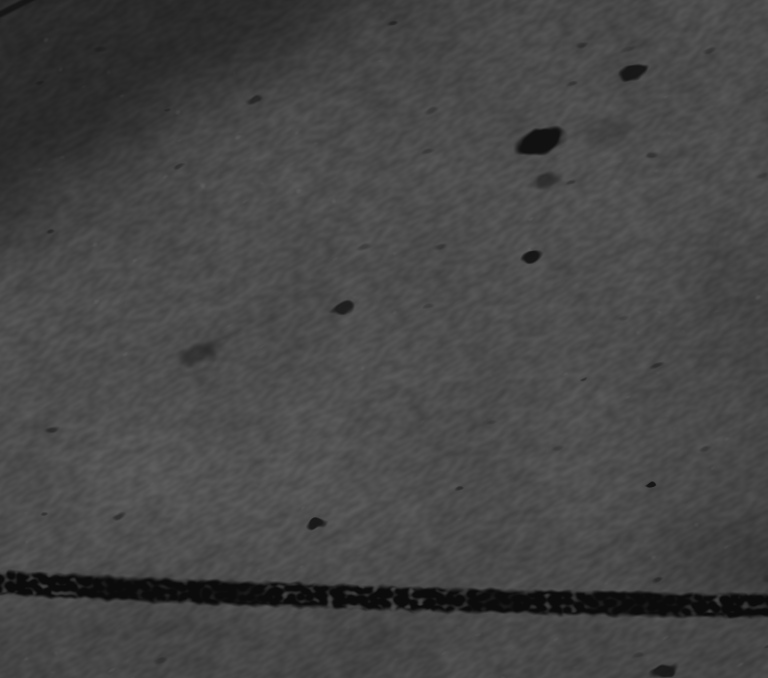
Write a WebGL 2 fragment shader that draws this texture.

```glsl
#version 300 es
precision highp float;
// Worn grey concrete with a soft corner shadow, dark oval stains and a gritty joint.

uniform vec2 u_resolution;
out vec4 outColor;

// Tones
const float CONCRETE = 0.292;
const float SHADOW_TONE = 0.165;
const float STAIN_TONE = 0.065;
const float JOINT_TONE = 0.045;

// Layout, in units of canvas height
const float GRAIN_TILT = 0.5;
const float STAIN_TILT = 0.32;
const float STAIN_ASPECT = 2.2;
const float JOINT_HALF_WIDTH = 0.0165;
const vec3 JOINT_CURVE = vec3(0.140, -0.0484, 0.0162);
const vec2 SHADOW_LINE = vec2(0.665, 0.66); // height at left, slope
const float SPECK_CELLS = 10.0;
const float SPECK_SHARE = 0.28;

// Main stains: centre, half length, strength
const int STAIN_COUNT = 11;
const vec4 STAINS[STAIN_COUNT] = vec4[](
    vec4(0.797, 0.792, 0.037, 1.00), vec4(0.934, 0.894, 0.020, 0.88),
    vec4(0.785, 0.621, 0.015, 0.90), vec4(0.506, 0.546, 0.015, 0.75),
    vec4(0.292, 0.479, 0.029, 0.45), vec4(0.466, 0.227, 0.014, 0.85),
    vec4(0.959, 0.285, 0.009, 0.90), vec4(0.804, 0.733, 0.020, 0.48),
    vec4(0.376, 0.853, 0.011, 0.55), vec4(0.892, 0.805, 0.034, 0.22),
    vec4(0.981, 0.010, 0.018, 0.80));

vec2 hash2(vec2 cell) {
    uvec2 v = uvec2(ivec2(cell)) * 1664525u + 1013904223u;
    v.x += v.y * 1664525u;
    v.y += v.x * 1664525u;
    v ^= v >> 16u;
    v.x += v.y * 1664525u;
    v.y += v.x * 1664525u;
    v ^= v >> 16u;
    return vec2(v & 65535u) / 65535.0;
}

float cornerGradient(vec2 cell, vec2 offset) {
    float angle = 6.28318 * hash2(cell).x;
    return dot(vec2(cos(angle), sin(angle)), offset);
}

float gradientNoise(vec2 p) {
    vec2 i = floor(p), f = p - i;
    vec2 u = f * f * f * (f * (f * 6.0 - 15.0) + 10.0);
    vec2 e = vec2(1.0, 0.0);
    return mix(mix(cornerGradient(i, f), cornerGradient(i + e, f - e), u.x),
               mix(cornerGradient(i + e.yx, f - e.yx), cornerGradient(i + 1.0, f - 1.0), u.x), u.y);
}

vec2 rotate(vec2 p, float angle) {
    float c = cos(angle), s = sin(angle);
    return vec2(c * p.x + s * p.y, c * p.y - s * p.x);
}

float ovalMask(vec2 p, float halfLength, float softness) {
    vec2 q = rotate(p, STAIN_TILT) * vec2(1.0, STAIN_ASPECT);
    return 1.0 - smoothstep(1.0 - softness, 1.0 + softness, length(q) / halfLength);
}

float softSpot(vec2 p, vec2 centre, vec2 size) {
    vec2 q = (p - centre) / size;
    return exp(-dot(q, q));
}

// Broad light and dark areas, including the corner shadow
float slabTone(vec2 p) {
    float tone = CONCRETE + 0.035 * gradientNoise(p * 5.0 + 3.0);
    tone += 0.022 * softSpot(p, vec2(0.25, 0.32), vec2(0.45, 0.2));
    tone += 0.012 * softSpot(p, vec2(0.85, 0.6), vec2(0.2, 0.45));
    tone -= 0.050 * softSpot(p, vec2(1.10, 0.17), vec2(0.25, 0.06));
    tone -= 0.030 * softSpot(p, vec2(1.15, 0.48), vec2(0.14, 0.22));
    tone -= 0.035 * softSpot(p, vec2(0.55, 1.02), vec2(0.25, 0.1));
    tone -= 0.020 * smoothstep(0.12, 0.06, p.y);
    float d = (p.y - SHADOW_LINE.x - SHADOW_LINE.y * p.x) / length(vec2(1.0, SHADOW_LINE.y));
    d += 0.025 * gradientNoise(p * 9.0);
    return mix(tone, SHADOW_TONE, smoothstep(-0.10, 0.09, d));
}

float speckMask(vec2 p) {
    vec2 g = p * SPECK_CELLS, cell = floor(g);
    vec2 place = hash2(cell + 31.0), kind = hash2(cell + 77.0);
    vec2 offset = (g - cell - mix(vec2(0.2), vec2(0.8), place)) / SPECK_CELLS;
    float spot = ovalMask(offset, mix(0.004, 0.009, kind.y), 0.6);
    return spot * step(kind.x, SPECK_SHARE) * mix(0.2, 0.5, place.x);
}

void main() {
    vec2 p = gl_FragCoord.xy / u_resolution.y;
    vec2 along = rotate(p, GRAIN_TILT);
    float tone = slabTone(p);

    // Slanted grain
    float grain = 0.045 * gradientNoise(along * vec2(65.0, 130.0));
    grain += 0.040 * gradientNoise(along * vec2(24.0, 48.0) + 9.0);
    tone += grain * tone / CONCRETE;
    tone += 0.05 * smoothstep(0.45, 0.7, gradientNoise(along * vec2(50.0, 80.0) + 40.0));

    // Stains and specks
    vec2 wobble = 0.007 * vec2(gradientNoise(p * 55.0), gradientNoise(p * 55.0 + 20.0));
    float stain = speckMask(p + 0.5 * wobble);
    for (int i = 0; i < STAIN_COUNT; i++) {
        vec4 s = STAINS[i];
        stain = max(stain, s.w * ovalMask(p - s.xy + wobble, s.z, mix(0.75, 0.2, s.w)));
    }
    tone = mix(tone, STAIN_TONE, stain);

    // Joint filled with dark grit
    float centre = JOINT_CURVE.x + p.x * (JOINT_CURVE.y + p.x * JOINT_CURVE.z);
    float edge = abs(p.y - centre) - JOINT_HALF_WIDTH + 0.005 * gradientNoise(p * 60.0 + 7.0);
    float patches = smoothstep(-0.3, 0.4, gradientNoise(vec2(p.x * 9.0, 4.3)));
    float grit = smoothstep(0.0, 0.6, gradientNoise(p * vec2(75.0, 100.0) + 13.0));
    float jointTone = JOINT_TONE + grit * mix(0.06, 0.24, patches);
    tone = mix(jointTone, tone, smoothstep(-0.004, 0.004, edge));

    // Hairline across the upper left corner
    float crack = abs(p.y - 0.979 - 0.5 * p.x);
    tone = mix(tone, STAIN_TONE, 0.8 * (1.0 - smoothstep(0.002, 0.008, crack)));

    outColor = vec4(vec3(clamp(tone, 0.0, 1.0)), 1.0);
}
```
